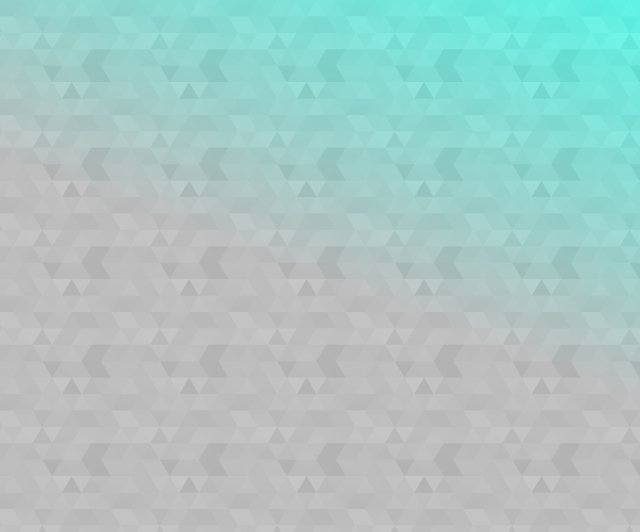
Reproduce this background procedurally as a Shadertoy shader.

```glsl
// A mosaic of small triangles over a slanted fade from grey to turquoise.
// Rows of triangles are numbered by half-sides; a repeating tile of hashed
// tones, shared by neighbours, and a few runs of accents shade the fade.

const vec3 GREY = vec3(0.742, 0.742, 0.742);
const vec3 TURQUOISE = vec3(0.365, 0.950, 0.893);

// Lengths are fractions of the canvas height
const float ROW_HEIGHT = 0.03086;
const float HALF_SIDE = 0.01840;
const float LATTICE_SHIFT = 0.0059;
const vec2 TILE = vec2(12.0, 6.0);      // half-sides, rows

const float FADE_START = 0.703;         // height of the grey edge at the left
const float FADE_SLOPE = -0.378;
const float FADE_LENGTH = 0.75;         // vertical distance to full turquoise

const float PAIR_TONE = 0.036;
const float SINGLE_TONE = 0.026;
const float FACET_TONE = 0.010;
const float ACCENT_DARK = -0.050;
const float ACCENT_LIGHT = 0.034;
const int SAMPLES = 3;                  // per axis, for smooth edges

float hash(vec2 p) {
    vec3 q = fract(vec3(p.xyx) * 0.1031);
    q += dot(q, q.yzx + 33.33);
    return fract((q.x + q.y) * q.z);
}

// 1 inside a run of triangles in one row of the tile
float run(vec2 cell, float row, float first, float last) {
    return float(cell.y == row && cell.x >= first && cell.x <= last);
}

// Column (in half-sides), row, and depth within the row of a triangle
vec3 triangleAt(vec2 p) {
    float y = (1.0 - p.y) / ROW_HEIGHT;
    float row = floor(y);
    float depth = y - row;
    float odd = mod(row, 2.0);
    float u = ((p.x - LATTICE_SHIFT) / HALF_SIDE - odd) * 0.5;
    float apex = floor(u + 0.5);
    bool pointsUp = abs(u - apex) < depth * 0.5;
    float column = pointsUp ? 2.0 * apex : 2.0 * floor(u) + 1.0;
    return vec3(column + odd, row, depth);
}

// Lightness offset of the triangle under p
float mosaicTone(vec2 p) {
    vec3 tri = triangleAt(p);
    vec2 cell = mod(tri.xy, TILE);
    vec2 pair = vec2(floor(cell.x * 0.5), cell.y);

    float tone = PAIR_TONE * (hash(pair + 17.0) - 0.5)
               + SINGLE_TONE * (hash(cell + 41.0) - 0.5);

    // Dark bands and points
    float dark = run(cell, 5.0, 7.0, 7.0) + run(cell, 3.0, 9.0, 10.0)
               + run(cell, 4.0, 5.0, 5.0) + run(cell, 4.0, 9.0, 10.0)
               + 0.7 * run(cell, 1.0, 7.0, 9.0)
               + 0.5 * run(cell, 2.0, 4.0, 4.0);
    // Light facets beside the points
    float light = run(cell, 5.0, 6.0, 6.0) + run(cell, 5.0, 8.0, 8.0)
                + run(cell, 2.0, 3.0, 3.0) + run(cell, 2.0, 5.0, 5.0);
    tone = mix(tone, ACCENT_DARK * dark + ACCENT_LIGHT * light,
               0.8 * min(dark + light, 1.0));

    // Faint slope across each facet
    float tilt = hash(cell + 73.0) * 2.0 - 1.0;
    return tone + FACET_TONE * tilt * (tri.z - 0.5);
}

void mainImage(out vec4 fragColor, in vec2 fragCoord) {
    vec2 p = fragCoord / iResolution.y;

    // Slanted fade
    float fade = (p.y - FADE_START - FADE_SLOPE * p.x) / FADE_LENGTH;
    vec3 color = mix(GREY, TURQUOISE, clamp(fade, 0.0, 1.0));

    // Averaged triangle tones
    float tone = 0.0;
    for (int j = 0; j < SAMPLES; j++) {
        for (int i = 0; i < SAMPLES; i++) {
            vec2 offset = (vec2(i, j) + 0.5) / float(SAMPLES) - 0.5;
            tone += mosaicTone(p + offset / iResolution.y);
        }
    }
    color += tone / float(SAMPLES * SAMPLES);

    fragColor = vec4(clamp(color, 0.0, 1.0), 1.0);
}
```
